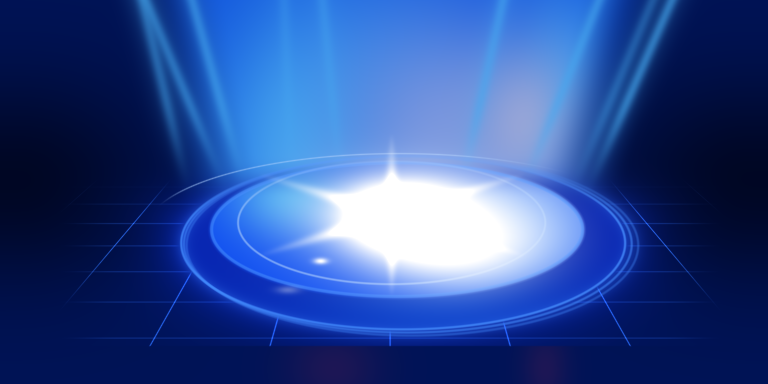
Give the GLSL for this background, as a Shadertoy shader.

```glsl
const vec3 NAVY = vec3(0.0, 0.075, 0.34);
const vec3 ABYSS = vec3(0.0, 0.025, 0.14);
const vec3 BLUE = vec3(0.06, 0.32, 0.86);
const vec3 DEEP_BLUE = vec3(0.02, 0.14, 0.70);
const vec3 CYAN = vec3(0.27, 0.66, 0.94);
const vec3 LAVENDER = vec3(0.48, 0.59, 0.87);
const vec3 DUSK = vec3(0.62, 0.66, 0.84);
const vec3 PALE = vec3(0.66, 0.80, 0.99);
const vec3 LINE_BLUE = vec3(0.26, 0.55, 1.0);
const vec3 MAROON = vec3(0.14, 0.09, 0.33);

const vec2 DISC_CENTER = vec2(1.05, 0.367);
const vec2 DISC_RADII = vec2(0.578, 0.225);
const vec2 STAGE_CENTER = vec2(1.034, 0.402);
const vec2 STAGE_RADII = vec2(0.487, 0.178);
const vec2 INNER_CENTER = vec2(1.02, 0.42);
const vec2 INNER_RADII = vec2(0.4, 0.16);
const vec2 STAR_CENTER = vec2(1.02, 0.44);
const float STAR_REACH = 0.40;
const float STAR_SQUASH = 0.53;
const float FLOOR_EDGE = 0.099;
const float HORIZON = 1.208;
const float GRID_COLUMN = 0.282;
const float GRID_ROW = 0.0867;

// Beams: x at the top, x at mid height, strength
const int BEAM_COUNT = 9;
const vec3 BEAMS[BEAM_COUNT] = vec3[](
    vec3(0.38, 0.59, 0.55), vec3(0.37, 0.49, 0.5), vec3(0.50, 0.64, 0.6),
    vec3(0.74, 0.76, 0.3), vec3(0.84, 0.89, 0.4), vec3(1.31, 1.20, 0.6),
    vec3(1.56, 1.36, 0.6), vec3(1.75, 1.53, 0.65), vec3(1.70, 1.49, 0.4));

float blob(vec2 p, vec2 center, vec2 radii) {
    vec2 q = (p - center) / radii;
    return exp(-dot(q, q));
}

float ellipse(vec2 p, vec2 center, vec2 radii) {
    vec2 q = p - center;
    float k = length(q / radii);
    return k * (k - 1.0) / max(length(q / (radii * radii)), 1e-4);
}

float inside(float d, float soft) { return 1.0 - smoothstep(-soft, soft, d); }

float stroke(float d, float width, float soft) { return inside(abs(d) - width, soft); }

vec3 lightColumn(vec3 col, vec2 p) {
    float drop = (1.0 - p.y) * 2.0;
    float left = mix(0.39, 0.49, drop), right = mix(1.66, 1.54, drop);
    float mask = smoothstep(left - 0.05, left + 0.2, p.x)
               * (1.0 - smoothstep(right - 0.16, right + 0.09, p.x))
               * smoothstep(0.36, 0.56, p.y);
    vec3 light = mix(BLUE, CYAN, 0.85 * blob(p, vec2(0.76, 0.62), vec2(0.2, 0.32)));
    light = mix(light, CYAN, 0.4 * blob(p, vec2(0.95, 0.8), vec2(0.3, 0.3)));
    light = mix(light, LAVENDER, 0.9 * blob(p, vec2(1.13, 0.67), vec2(0.25, 0.28)));
    light = mix(light, CYAN, 0.6 * blob(p, vec2(1.47, 0.8), vec2(0.12, 0.25)));
    light = mix(light, DUSK, 0.9 * blob(p, vec2(1.37, 0.68), vec2(0.16, 0.2)));
    col = mix(col, light, mask);
    for (int i = 0; i < BEAM_COUNT; i++) {
        float x = p.x - mix(BEAMS[i].x, BEAMS[i].y, drop);
        float glow = exp(-pow(x / 0.016, 2.0)) + 0.35 * exp(-pow(x / 0.045, 2.0));
        col = mix(col, CYAN, 0.75 * glow * BEAMS[i].z * smoothstep(0.47, 0.75, p.y));
    }
    return col;
}

// Perspective floor lines
float floorGrid(vec2 p, float aa) {
    float h = HORIZON - p.y, side = abs(p.x - 1.016);
    float column = abs(fract((p.x - 1.016) / (GRID_COLUMN * h) + 0.5) - 0.5) * GRID_COLUMN * h;
    float row = abs(fract((1.0 / h - 0.9187) / GRID_ROW + 0.5) - 0.5) * GRID_ROW * h * h;
    float fade = (1.0 - smoothstep(0.4, 0.54, p.y)) * (1.0 - smoothstep(0.7, 0.87, side));
    return fade * (0.6 * stroke(column, 0.0015, aa) + 0.25 * stroke(row, 0.001, aa));
}

vec3 disc(vec3 col, vec2 p, float aa) {
    float rim = ellipse(p, DISC_CENTER, DISC_RADII);
    float stage = ellipse(p, STAGE_CENTER, STAGE_RADII);
    float inner = ellipse(p, INNER_CENTER, INNER_RADII);
    float front = 1.0 - smoothstep(0.42, 0.6, p.y);
    col = mix(col, DEEP_BLUE, 0.85 * exp(-max(rim, 0.0) / 0.06) * front);
    col += LINE_BLUE * floorGrid(p, aa) * smoothstep(0.0, 0.02, rim);
    vec3 band = mix(DEEP_BLUE, BLUE, 0.8 * blob(p, vec2(1.15, 0.2), vec2(0.4, 0.12)));
    col = mix(col, band, 0.85 * inside(rim, aa) * front);

    // Lit stage
    vec3 lit = mix(vec3(0.05, 0.30, 0.94), CYAN, blob(p, vec2(0.76, 0.49), vec2(0.16, 0.1)));
    lit = mix(lit, PALE, 0.95 * blob(p, vec2(1.28, 0.41), vec2(0.33, 0.2)));
    col = mix(col, lit, inside(stage, 0.008) * (1.0 - 0.6 * smoothstep(0.48, 0.6, p.y)));

    // Rings
    for (int i = 0; i < 3; i++) {
        float n = float(i);
        float d = ellipse(p, DISC_CENTER + vec2(0.012, -0.003) * n, DISC_RADII + 0.005 * n);
        float shine = (0.8 - 0.2 * n) * (0.25 + 0.75 * front);
        col = mix(col, LINE_BLUE, shine * (stroke(d, 0.003, aa) + 0.3 * exp(-abs(d) / 0.012)) * 0.75);
    }
    col = mix(col, LINE_BLUE, 0.55 * stroke(stage + 0.004, 0.004, aa));
    col = mix(col, PALE, 0.6 * stroke(inner, 0.0025, aa) * (0.25 + 0.75 * front));
    float arc = ellipse(p, vec2(1.04, 0.4), vec2(0.66, 0.2));
    float arcFade = smoothstep(0.46, 0.52, p.y) * (1.0 - smoothstep(1.1, 1.5, p.x));
    return mix(col, PALE, 0.6 * stroke(arc, 0.0015, aa) * arcFade);
}

vec3 star(vec3 col, vec2 p) {
    float glow = 0.9 * blob(p, vec2(1.2, 0.365), vec2(0.2, 0.1));
    glow += 0.65 * blob(p, vec2(1.08, 0.43), vec2(0.28, 0.14));
    glow += 1.3 * blob(p, vec2(1.045, 0.445), vec2(0.16, 0.085));
    for (int i = 0; i < 6; i++) {
        float angle = radians(90.0 + 60.0 * float(i));
        vec2 arm = STAR_REACH * vec2(cos(angle), STAR_SQUASH * sin(angle));
        vec2 q = p - STAR_CENTER;
        float t = clamp(dot(q, arm) / dot(arm, arm), 0.0, 1.0);
        float width = mix(0.022, 0.006, t);
        glow += 0.8 * (1.0 - t) * exp(-pow(length(q - arm * t) / width, 2.0));
    }
    glow += 0.8 * blob(p, vec2(0.835, 0.32), vec2(0.018, 0.008));
    glow += 0.3 * blob(p, vec2(0.75, 0.245), vec2(0.03, 0.01));
    return mix(col, vec3(1.0), min(glow, 1.0));
}

void mainImage(out vec4 fragColor, in vec2 fragCoord) {
    vec2 p = fragCoord / iResolution.y;
    p.x += 1.0 - 0.5 * iResolution.x / iResolution.y;
    float aa = 1.0 / iResolution.y;

    // Night backdrop, darkest at the sides
    float sideDark = smoothstep(0.35, 0.95, abs(p.x - 1.0));
    vec3 base = mix(NAVY, ABYSS, sideDark * exp(-pow((p.y - 0.53) / 0.27, 2.0)));
    vec3 scene = star(disc(lightColumn(base, p), p, aa), p);

    // Reflections below the floor edge
    vec3 below = mix(base, MAROON, 0.8 * blob(p, vec2(0.87, 0.04), vec2(0.12, 0.1)));
    below = mix(below, MAROON, 0.8 * blob(p, vec2(1.42, 0.04), vec2(0.06, 0.1)));
    vec3 col = mix(below, scene, smoothstep(-aa, aa, p.y - FLOOR_EDGE));
    fragColor = vec4(clamp(col, 0.0, 1.0), 1.0);
}
```
